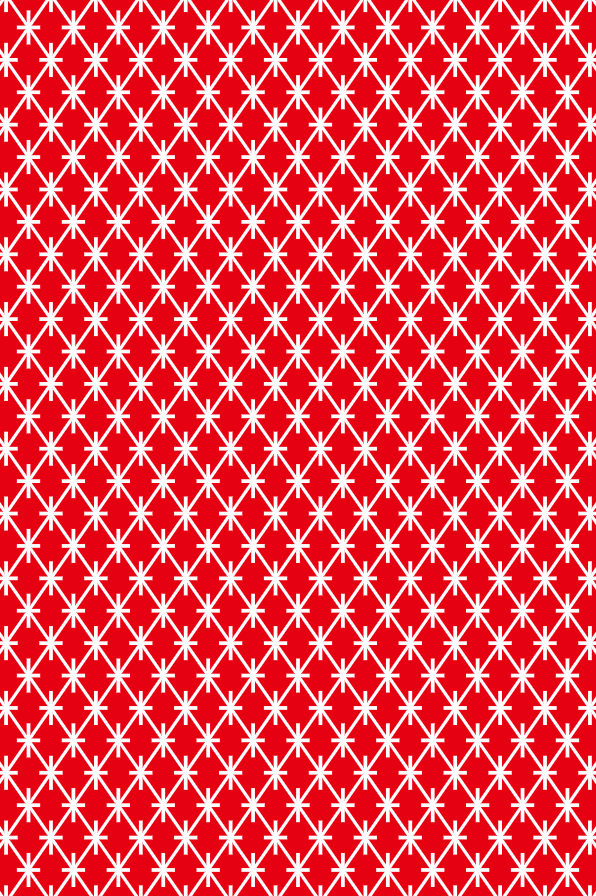
A Shadertoy shader for this pattern:

```glsl
#define REPEATS vec2(13.27, 13.825)   // across, down
#define ANCHOR vec2(0.5, 0.6077)      // one crossing, as a fraction of the canvas
#define ARM_REACH vec2(0.0130, 0.0190) // half lengths, in canvas heights
#define ARM_WIDTH 0.0042
#define TRELLIS_WIDTH 0.0036
#define RED vec3(0.902, 0.004, 0.070)
#define WHITE vec3(0.995)

float boxDistance(vec2 p, vec2 halfSize) {
    vec2 d = abs(p) - halfSize;
    return length(max(d, 0.0)) + min(max(d.x, d.y), 0.0);
}

// Offset from the nearest lattice point, in cells
vec2 nearestOffset(vec2 q) {
    return fract(q + 0.5) - 0.5;
}

// Upright cross with square ends
float crossDistance(vec2 p) {
    float halfWidth = 0.5 * ARM_WIDTH;
    return min(boxDistance(p, vec2(ARM_REACH.x, halfWidth)),
               boxDistance(p, vec2(halfWidth, ARM_REACH.y)));
}

// Both families of diagonals, running through every crossing
float trellisDistance(vec2 q, vec2 cell) {
    vec2 offset = abs(nearestOffset(vec2(q.x + q.y, q.x - q.y)));
    return min(offset.x, offset.y) / length(1.0 / cell) - 0.5 * TRELLIS_WIDTH;
}

void mainImage(out vec4 fragColor, in vec2 fragCoord) {
    float pixel = 1.0 / iResolution.y;
    vec2 cell = vec2(iResolution.x * pixel, 1.0) / REPEATS;
    vec2 q = (fragCoord / iResolution.xy - ANCHOR) * REPEATS;

    // Crosses sit on the cell corners and the cell centres
    float d = trellisDistance(q, cell);
    d = min(d, crossDistance(nearestOffset(q) * cell));
    d = min(d, crossDistance(nearestOffset(q + 0.5) * cell));

    float coverage = clamp(0.5 - d / pixel, 0.0, 1.0);
    fragColor = vec4(mix(RED, WHITE, coverage), 1.0);
}
```
